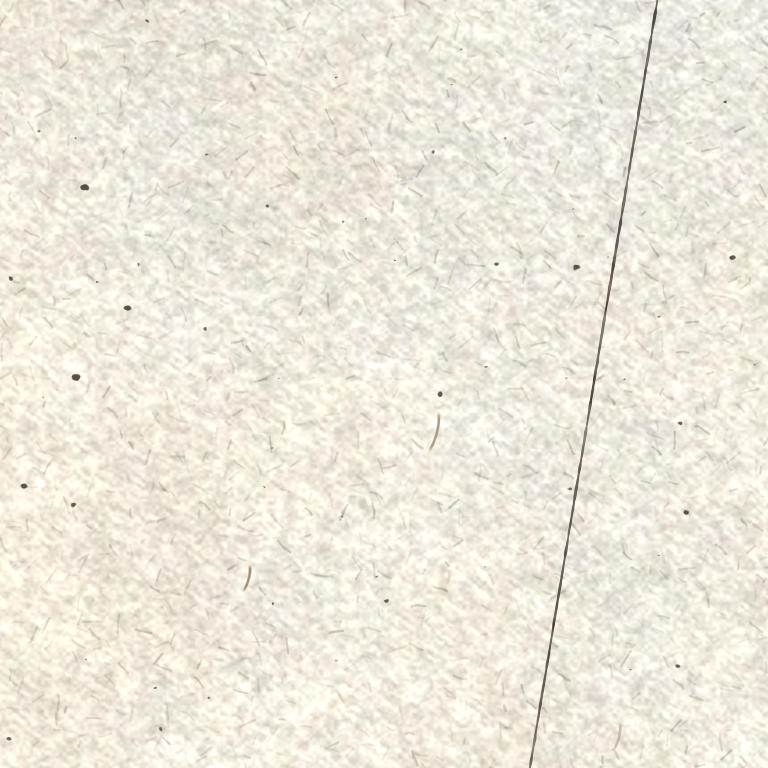
Reproduce this texture procedurally as a Shadertoy shader.

```glsl
const vec3 PAPER = vec3(0.940, 0.920, 0.870);
const vec3 WARM_TINT = vec3(0.012, 0.000, -0.016);
const vec3 FIBRE_SHADE = vec3(0.150, 0.155, 0.165);
const vec3 INK = vec3(0.27, 0.24, 0.21);
const vec3 HAIR_BROWN = vec3(0.58, 0.49, 0.38);
const float GRAIN_ANGLE = -0.62;
const float GRAIN_CONTRAST = 1.0;
const float CLOUD_CONTRAST = 0.075;
const float FIBRE_CELLS = 38.0;
const float SPECK_CELLS = 13.0;
const float SPECK_CHANCE = 0.32;
const vec2 LINE_FOOT = vec2(0.690, 0.0);
const vec2 LINE_HEAD = vec2(0.856, 1.0);
const float LINE_HALF_WIDTH = 0.0016;
// Hair: centre x, centre y, half length, opacity
const vec4 HAIRS[3] = vec4[3](
    vec4(0.569, 0.437, 0.028, 0.75),
    vec4(0.324, 0.247, 0.019, 0.85),
    vec4(0.806, 0.040, 0.020, 0.45));

float hash(vec2 p) {
    vec3 q = fract(p.xyx * 0.1031);
    q += dot(q, q.yzx + 33.33);
    return fract((q.x + q.y) * q.z);
}

vec2 hash2(vec2 p) {
    return vec2(hash(p + 17.3), hash(p + 71.9));
}

// Value noise centred on zero
float noise(vec2 p) {
    vec2 i = floor(p), f = fract(p);
    f = f * f * (3.0 - 2.0 * f);
    float low = mix(hash(i), hash(i + vec2(1, 0)), f.x);
    float high = mix(hash(i + vec2(0, 1)), hash(i + vec2(1, 1)), f.x);
    return mix(low, high, f.y) - 0.5;
}

vec2 rotate(vec2 p, float a) {
    float c = cos(a), s = sin(a);
    return vec2(c * p.x + s * p.y, c * p.y - s * p.x);
}

float clouds(vec2 p) {
    return 0.5 * noise(p * 4.0) + 0.3 * noise(p * 9.0 + 5.0) + 0.3 * noise(p * 21.0 + 9.0);
}

// Felted relief, drawn out along the grain
float grain(vec2 p) {
    vec2 warp = 0.006 * vec2(noise(p * 45.0), noise(p * 45.0 + 31.0));
    vec2 along = rotate(p + warp, GRAIN_ANGLE) + 3.0;
    vec2 across = rotate(p + warp, GRAIN_ANGLE + 1.1) + 7.0;
    float g = 0.125 * noise(along * vec2(75.0, 185.0));
    g += 0.070 * noise(across * vec2(90.0, 190.0));
    g += 0.100 * noise(p * 215.0 + 40.0);
    return g + 0.045 * noise(p * 60.0 + 11.0);
}

float segmentDistance(vec2 p, vec2 a, vec2 b) {
    vec2 d = b - a;
    return length(p - a - d * clamp(dot(p - a, d) / dot(d, d), 0.0, 1.0));
}

// Short fibres, one per cell, scattered about the grain direction
float fibres(vec2 p, float seed, float px) {
    vec2 cell = floor(p * FIBRE_CELLS);
    float shade = 0.0;
    for (int y = -1; y <= 1; y++)
    for (int x = -1; x <= 1; x++) {
        vec2 id = cell + vec2(x, y);
        vec2 r = hash2(id + seed), s = hash2(id + seed + 200.0);
        float angle = GRAIN_ANGLE + 2.2 * (r.x + r.y - 1.0);
        vec2 reach = vec2(cos(angle), sin(angle)) * mix(0.003, 0.011, s.x);
        vec2 q = p - (id + hash2(id + seed + 400.0)) / FIBRE_CELLS;
        q += 0.003 * noise(p * 90.0 + seed);
        float d = segmentDistance(q, -reach, reach);
        shade = max(shade, s.y * s.y * (1.0 - smoothstep(0.0004, 0.0012 + px, d)));
    }
    return shade;
}

float specks(vec2 p, float px) {
    vec2 id = floor(p * SPECK_CELLS);
    vec2 r = hash2(id + 600.0);
    vec2 q = p - (id + 0.15 + 0.7 * hash2(id + 800.0)) / SPECK_CELLS;
    q += 0.0025 * vec2(noise(p * 190.0), noise(p * 190.0 + 23.0));
    float radius = mix(0.0012, 0.0052, pow(r.y, 4.0));
    float dot_ = 1.0 - smoothstep(radius - px, radius + px, length(q * vec2(1.0, 1.25)));
    return dot_ * step(r.x, SPECK_CHANCE) * mix(0.45, 0.9, r.y);
}

float hair(vec2 p, vec4 h, float px) {
    vec2 q = p - h.xy;
    float t = q.y / h.z;
    float d = abs(q.x - h.z * (0.25 * t - 0.18 * t * t));
    float taper = 1.0 - smoothstep(0.6, 1.0, abs(t));
    return h.w * taper * (1.0 - smoothstep(0.0007, 0.0014 + px, d));
}

float ruledLine(vec2 p, float px) {
    float d = segmentDistance(p, LINE_FOOT, LINE_HEAD) + 0.0012 * noise(p * 110.0);
    float ink = 0.80 + 0.30 * noise(p * 75.0) + 0.25 * noise(p * 23.0);
    return ink * (1.0 - smoothstep(LINE_HALF_WIDTH - px * 0.6, LINE_HALF_WIDTH + px * 0.6, d));
}

void mainImage(out vec4 fragColor, in vec2 fragCoord) {
    vec2 p = fragCoord / iResolution.y;
    float px = 1.0 / iResolution.y;

    // Paper tone: paler and warmer toward the lower left
    float corner = 0.5 - 0.5 * (p.x + p.y);
    vec3 col = PAPER + CLOUD_CONTRAST * clouds(p) + 0.014 * corner;
    col += WARM_TINT * (1.2 * corner + 1.3 * noise(p * 5.0 + 50.0) + noise(p * 38.0 + 80.0));
    col += 0.016 * noise(p * 30.0 + 90.0) * vec3(0.4, -0.8, 0.6);

    // Grain and fibres
    col += GRAIN_CONTRAST * grain(p);
    col -= FIBRE_SHADE * (fibres(p, 0.0, px) + 0.6 * fibres(p, 1000.0, px));

    // Marks on the sheet
    for (int i = 0; i < 3; i++) col = mix(col, HAIR_BROWN, hair(p, HAIRS[i], px));
    col = mix(col, INK, specks(p, px));
    col = mix(col, INK, ruledLine(p, px));
    fragColor = vec4(clamp(col, 0.0, 1.0), 1.0);
}
```
